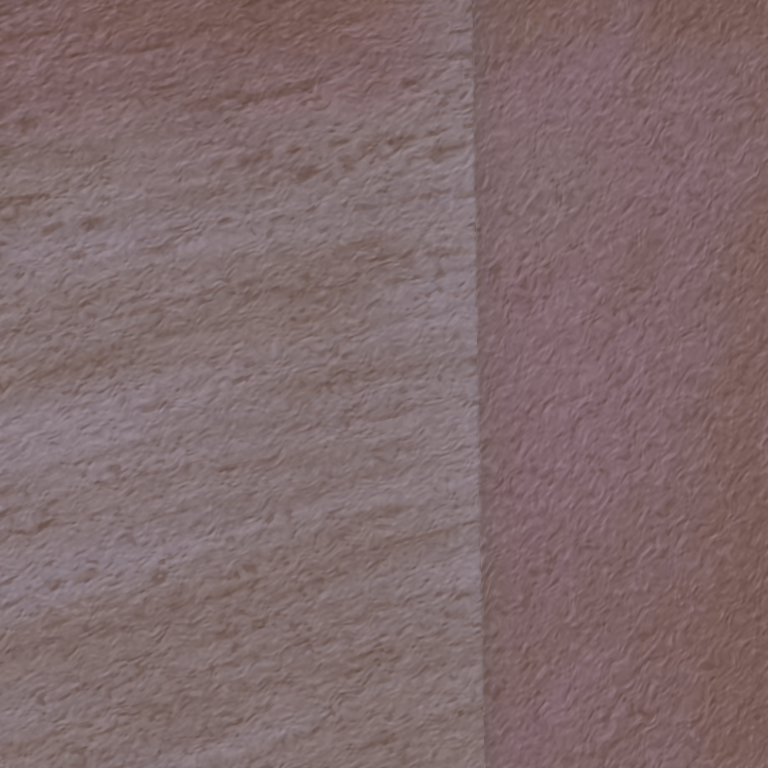
This texture is drawn by a WebGL 2 fragment shader. Its source:

```glsl
#version 300 es
precision highp float;
// Two sheets of fibrous, brushed material meeting at a nearly vertical seam.
// Soft colour fields set the tone; stretched value noise adds long streaks
// and short fibres, pits and flecks that follow the grain of each sheet.

#define SEAM_BOTTOM 0.6305
#define SEAM_LEAN 0.0155
#define SEAM_SOFT 0.004
#define STREAK_GAIN 0.045
#define RELIEF_GAIN 0.085
#define GRAIN_GAIN 0.050
#define PIT_GAIN 0.40
#define FLECK_GAIN 0.30
#define LEFT_FIBRE_ANGLE 0.50
#define RIGHT_FIBRE_ANGLE 0.95

uniform vec2 u_resolution;
out vec4 fragColor;

const vec3 TAN    = vec3(0.505, 0.432, 0.424);
const vec3 LILAC  = vec3(0.540, 0.483, 0.510);
const vec3 BROWN  = vec3(0.475, 0.368, 0.350);
const vec3 ROSE   = vec3(0.495, 0.388, 0.395);
const vec3 MAUVE  = vec3(0.513, 0.407, 0.440);
const vec3 CREASE = vec3(0.470, 0.392, 0.390);
const vec3 PIT    = vec3(0.400, 0.295, 0.255);
const vec3 FLECK  = vec3(0.590, 0.520, 0.570);

float hash(vec2 p) {
  vec3 q = fract(vec3(p.xyx) * 0.1031);
  q += dot(q, q.yzx + 33.33);
  return fract((q.x + q.y) * q.z);
}

float noise(vec2 p) {
  vec2 i = floor(p), f = fract(p);
  f = f * f * (3.0 - 2.0 * f);
  return mix(mix(hash(i), hash(i + vec2(1, 0)), f.x),
             mix(hash(i + vec2(0, 1)), hash(i + vec2(1, 1)), f.x), f.y);
}

float fbm(vec2 p) {
  float sum = 0.0, gain = 0.5;
  for (int i = 0; i < 4; i++) {
    sum += gain * noise(p);
    p = mat2(1.6, 1.2, -1.2, 1.6) * p + 7.3;
    gain *= 0.5;
  }
  return sum / 0.9375;
}

// Turns p so that x runs along the grain.
vec2 alongGrain(vec2 p, float angle) {
  float c = cos(angle), s = sin(angle);
  return vec2(c * p.x + s * p.y, c * p.y - s * p.x);
}

float glow(vec2 p, vec2 centre, vec2 radius) {
  vec2 d = (p - centre) / radius;
  return exp(-dot(d, d));
}

// Height of the short fibres, with a warp that breaks up the rows.
float fibreHeight(vec2 p, float angle) {
  p += 0.010 * (vec2(noise(p * 45.0), noise(p * 45.0 + 19.0)) - 0.5);
  vec2 g = alongGrain(p, angle);
  return 0.5 * noise(g * vec2(75.0, 150.0) + 40.0)
       + 0.5 * noise(g * vec2(130.0, 250.0) + 90.0);
}

vec3 leftSheet(vec2 p, float seamGap) {
  float slope = mix(0.36, 0.19, smoothstep(0.0, 0.8, p.y));
  float v = p.y - slope * p.x;
  float broad = fbm(vec2(p.x * 2.5, v * 14.0) + 3.0);
  float fine = noise(vec2(p.x * 8.0, v * 70.0) + 11.0);

  // Pale bands and the light strip beside the seam
  float pale = 0.28 + 1.5 * (broad - 0.5) + 0.40 * (fine - 0.5);
  vec2 q = vec2(p.x, v);
  pale += 0.55 * glow(q, vec2(0.10, 0.410), vec2(0.22, 0.050));
  pale += 0.45 * glow(q, vec2(0.08, 0.665), vec2(0.20, 0.035));
  pale += 0.50 * glow(q, vec2(0.10, 0.235), vec2(0.25, 0.045));
  pale += 0.50 * glow(p, vec2(0.57, 0.62), vec2(0.10, 0.090));
  pale += 0.55 * exp(-seamGap / 0.055) * smoothstep(0.0, 0.4, p.y);
  pale -= 0.45 * glow(p, vec2(0.42, 0.10), vec2(0.25, 0.09));
  pale -= 0.30 * glow(p, vec2(0.06, 0.80), vec2(0.14, 0.05));
  vec3 color = mix(TAN, LILAC, clamp(pale, 0.0, 1.0));

  // Reddish upper edge, fading toward the seam
  float red = smoothstep(0.77, 0.91, v + 0.10 * p.x
            + 0.10 * (broad - 0.5) + 0.05 * (fine - 0.5));
  red = max(red, 0.55 * glow(p, vec2(0.29, 0.83), vec2(0.13, 0.06)));
  red *= mix(0.30, 1.0, smoothstep(0.0, 0.13, seamGap));
  vec3 redTone = mix(BROWN, ROSE, smoothstep(0.3, 0.6, broad));
  color = mix(color, redTone, red);

  // Long streaks with thin, broken dark grooves
  float wander = v + 0.006 * (noise(p * 14.0) - 0.5);
  float groove = smoothstep(0.60, 0.92, noise(vec2(p.x * 10.0, wander * 110.0)));
  groove *= smoothstep(0.25, 0.70, noise(alongGrain(p, 0.2) * vec2(60.0, 90.0)));
  color += STREAK_GAIN * (fine - 0.5) * mix(0.6, 1.2, red);
  return mix(color, PIT, groove * mix(0.34, 0.55, smoothstep(0.5, 1.0, p.y)));
}

vec3 rightSheet(vec2 p, float seamGap) {
  vec2 g = alongGrain(p, RIGHT_FIBRE_ANGLE);
  float mauve = 0.60 + 1.2 * (fbm(g * vec2(6.0, 20.0) + 23.0) - 0.5);
  mauve += 0.40 * glow(p, vec2(0.75, 0.50), vec2(0.13, 0.22));
  mauve += 0.35 * glow(p, vec2(0.74, 0.85), vec2(0.14, 0.12));
  mauve -= 0.65 * glow(p, vec2(1.00, 0.18), vec2(0.14, 0.22));
  mauve -= 0.50 * smoothstep(0.90, 1.0, p.y);
  mauve -= 0.30 * smoothstep(0.88, 1.0, p.x);
  vec3 color = mix(BROWN, MAUVE, clamp(mauve, 0.0, 1.0));
  color = mix(color, TAN, 0.55 * glow(p, vec2(0.72, 0.75), vec2(0.09, 0.10)));

  // Dull shade in the crease
  color = mix(color, CREASE, 0.75 * exp(seamGap / 0.035));
  return color * (1.0 - 0.05 * exp(seamGap / 0.010));
}

void main() {
  vec2 p = gl_FragCoord.xy / u_resolution;
  float seamGap = SEAM_BOTTOM - SEAM_LEAN * p.y - p.x;
  seamGap += 0.003 * (noise(vec2(3.0, p.y * 70.0)) - 0.5);
  float onLeft = smoothstep(-SEAM_SOFT, SEAM_SOFT, seamGap);
  vec3 color = mix(rightSheet(p, min(seamGap, 0.0)),
                   leftSheet(p, max(seamGap, 0.0)), onLeft);

  // Fibres: side lighting, brown pits in the lows, pale flecks on the highs
  float angle = mix(RIGHT_FIBRE_ANGLE, LEFT_FIBRE_ANGLE, step(0.0, seamGap));
  float height = fibreHeight(p, angle);
  float relief = height - fibreHeight(p + vec2(-0.002, 0.003), angle);
  float patches = smoothstep(0.30, 0.65, fbm(p * 24.0));
  float pits = smoothstep(0.40, 0.15, height) * patches;
  float flecks = smoothstep(0.64, 0.88, height) * (1.0 - 0.5 * patches);
  color += RELIEF_GAIN * relief + GRAIN_GAIN * (height - 0.5);
  color = mix(color, PIT, PIT_GAIN * pits);
  color = mix(color, FLECK, FLECK_GAIN * flecks);
  color += 0.030 * (noise(p * 230.0) - 0.5);
  fragColor = vec4(color, 1.0);
}
```
